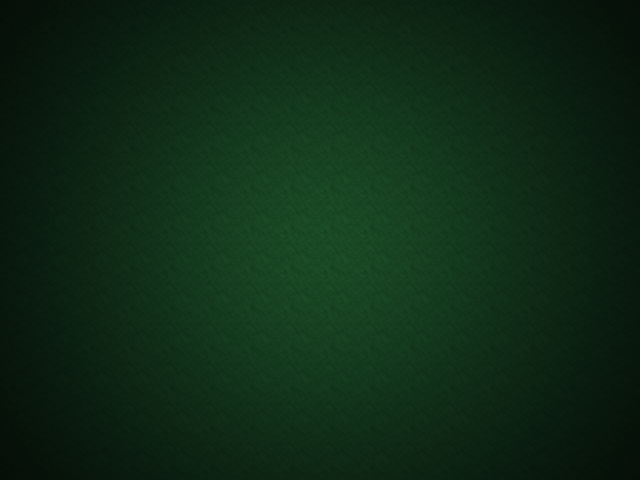
This background is drawn by a Shadertoy shader. Its source:

```glsl
const vec3 FELT_GREEN = vec3(0.100, 0.287, 0.148);
const vec2 GLOW_CENTER = vec2(0.01, 0.0);
const float GLOW_RADIUS = 0.63;
const float GLOW_FALLOFF = 1.7;
const float TILES_ACROSS = 16.0;
const float GRAIN_STRENGTH = 0.34;

float hash(vec2 p, float seed) {
    vec3 q = fract(vec3(p.xyx) * 0.1031 + seed * 0.137);
    q += dot(q, q.yzx + 33.33);
    return fract((q.x + q.y) * q.z);
}

// Value noise that wraps after a whole number of cells
float tiledNoise(vec2 p, vec2 period, float seed) {
    vec2 cell = floor(p);
    vec2 f = smoothstep(0.0, 1.0, fract(p));
    vec2 low = mod(cell, period);
    vec2 high = mod(cell + 1.0, period);
    float bottom = mix(hash(low, seed), hash(vec2(high.x, low.y), seed), f.x);
    float top = mix(hash(vec2(low.x, high.y), seed), hash(high, seed), f.x);
    return mix(bottom, top, f.y);
}

// Short fibres leaning both ways over a fine speckle, centred on zero
float feltGrain(vec2 tile) {
    vec2 fibreCells = vec2(18.0, 10.0);
    vec2 speckCells = vec2(24.0);
    vec2 leanRight = vec2(tile.x - tile.y, tile.y) * fibreCells;
    vec2 leanLeft = vec2(tile.x + tile.y, tile.y) * fibreCells;
    float fibres = tiledNoise(leanRight, fibreCells, 1.0)
                 + tiledNoise(leanLeft, fibreCells, 2.0);
    float speckle = tiledNoise(tile * speckCells, speckCells, 3.0);
    return 0.35 * fibres + 0.3 * speckle - 0.5;
}

float radialGlow(vec2 p, vec2 center, float radius, float falloff) {
    return exp(-pow(length(p - center) / radius, falloff));
}

void mainImage(out vec4 fragColor, in vec2 fragCoord) {
    vec2 p = (fragCoord - 0.5 * iResolution.xy) / iResolution.y;
    vec2 tile = fragCoord / iResolution.x * TILES_ACROSS;

    // Lamp glow fading into the dark corners
    float light = radialGlow(p, GLOW_CENTER, GLOW_RADIUS, GLOW_FALLOFF);

    // Repeating cloth texture
    float cloth = 1.0 + GRAIN_STRENGTH * feltGrain(tile);

    fragColor = vec4(FELT_GREEN * light * cloth, 1.0);
}
```
